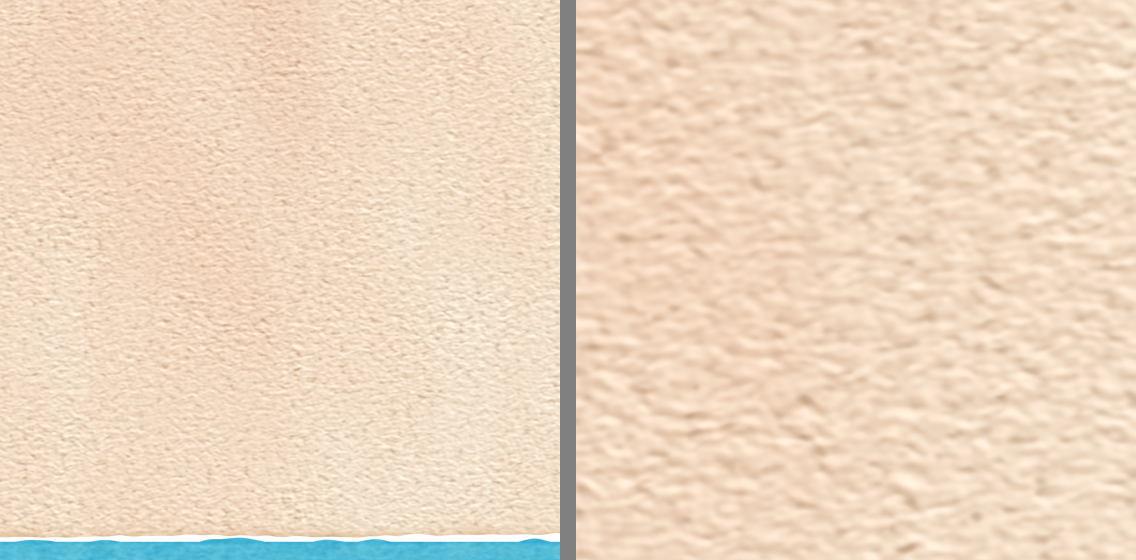
Left, the full canvas; right, a detail of the centre.
A WebGL 1 fragment shader for this texture:

```glsl
precision highp float;
// Aged watercolour paper: peach and cream washes under a fine embossed grain.
// Layered gradient noise gives the stains and a height field, lit from above;
// along the bottom a ragged paper edge, a white gap and a strip of blue paint.

uniform vec2 u_resolution;

#define GRAIN_SCALE vec2(58.0, 102.0)
#define GRAIN_STRENGTH 0.120
#define GRAIN_WARP 0.006
#define LIGHT_STEP vec2(0.0014, 0.0034)
#define WASH_STRENGTH 0.60
#define HOLLOW_STRENGTH 0.115
#define PAPER_EDGE 0.0430
#define PAINT_EDGE 0.0325
#define EDGE_BLUR 0.0014

const vec3 PEACH = vec3(0.948, 0.834, 0.738);
const vec3 CREAM = vec3(0.955, 0.895, 0.810);
const vec3 ROSE = vec3(0.930, 0.780, 0.685);
const vec3 BROWN = vec3(0.820, 0.660, 0.480);
const vec3 WHITE = vec3(1.000, 0.998, 0.990);
const vec3 BLUE = vec3(0.390, 0.770, 0.850);
const vec3 DEEP_BLUE = vec3(0.170, 0.660, 0.820);

// Random gradient in the square from -1 to 1 for a lattice cell
vec2 cellGradient(vec2 cell) {
  vec3 p = fract(cell.xyx * vec3(0.1031, 0.1030, 0.0973));
  p += dot(p, p.yzx + 33.33);
  return fract((p.xx + p.yz) * p.zy) * 2.0 - 1.0;
}

// Gradient noise, roughly -0.7 to 0.7
float noise(vec2 p) {
  vec2 cell = floor(p);
  vec2 f = p - cell;
  vec2 s = f * f * f * (f * (f * 6.0 - 15.0) + 10.0);
  float a = dot(cellGradient(cell), f);
  float b = dot(cellGradient(cell + vec2(1.0, 0.0)), f - vec2(1.0, 0.0));
  float c = dot(cellGradient(cell + vec2(0.0, 1.0)), f - vec2(0.0, 1.0));
  float d = dot(cellGradient(cell + 1.0), f - 1.0);
  return mix(mix(a, b, s.x), mix(c, d, s.x), s.y);
}

float fbm(vec2 p) {
  float sum = 0.0;
  float amplitude = 1.0;
  for (int i = 0; i < 4; i++) {
    sum += amplitude * noise(p);
    p = p * 2.03 + 17.3;
    amplitude *= 0.5;
  }
  return sum;
}

// Height of the paper: short, wavy, nearly horizontal wrinkles
float paperHeight(vec2 p) {
  p.y += GRAIN_WARP * noise(p * 26.0 + 5.0);
  vec2 q = p * GRAIN_SCALE;
  return noise(q) + 0.70 * noise(q * vec2(1.90, 1.70) + 31.7);
}

// Soft vertical stains, paler to the right and towards the bottom
vec3 washColor(vec2 uv) {
  float stain = fbm(uv * vec2(4.5, 2.6) + vec2(3.1, 8.4));
  float cream = 0.22 + 0.38 * smoothstep(0.4, 0.8, uv.x)
              + 0.30 * (1.0 - smoothstep(0.05, 0.6, uv.y))
              + WASH_STRENGTH * stain;
  vec3 color = mix(PEACH, CREAM, clamp(cream, 0.0, 1.0));
  float offset = (uv.x - 0.50 + 0.05 * noise(uv * 5.0)) / 0.075;
  float band = exp(-offset * offset) * smoothstep(0.45, 1.0, uv.y);
  return mix(color, ROSE, 0.55 * band);
}

vec3 paperColor(vec2 uv, float edgeDistance) {
  vec3 color = washColor(uv);

  // Relief shading, with rougher and smoother patches
  float height = paperHeight(uv);
  float relief = height - paperHeight(uv + LIGHT_STEP);
  float roughness = 0.95 + 0.5 * fbm(uv * 6.0 + 40.0);
  float shade = (0.75 * relief + 0.45 * height) * roughness;
  color += GRAIN_STRENGTH * shade * vec3(0.8, 1.0, 1.15);

  // Pigment settled in many soft, short hollows
  float hollow = smoothstep(-0.10, 0.55, noise(uv * vec2(76.0, 125.0) + 70.0));
  hollow *= (1.0 - smoothstep(-0.5, 0.3, height)) * roughness;
  color -= HOLLOW_STRENGTH * hollow * vec3(0.85, 1.0, 1.1);

  // Brown rim where the stain dried at the edge
  float rim = exp(-max(edgeDistance, 0.0) / 0.008);
  return mix(color, BROWN, rim * (0.5 + 0.6 * noise(uv * 30.0)));
}

vec3 paintColor(vec2 uv) {
  float pigment = 0.3 + 0.5 * fbm(uv * vec2(14.0, 30.0) + 12.0);
  pigment += 0.35 * (1.0 - smoothstep(0.0, 0.008, abs(uv.y - PAINT_EDGE)));
  vec3 color = mix(BLUE, DEEP_BLUE, clamp(pigment, 0.0, 1.0));
  return color + 0.07 * paperHeight(uv);
}

void main() {
  vec2 uv = gl_FragCoord.xy / u_resolution;
  float blur = max(EDGE_BLUR, 0.75 / u_resolution.y);

  // Ragged outlines of the paper and of the painted strip
  float paperLine = PAPER_EDGE + 0.008 * noise(vec2(uv.x * 5.0, 2.5))
                  + 0.005 * noise(vec2(uv.x * 30.0, 7.5));
  float paintLine = PAINT_EDGE
                  + 0.022 * max(noise(vec2(uv.x * 13.0, 4.3)) - 0.08, 0.0);

  float edgeDistance = uv.y - paperLine;
  float paper = smoothstep(-blur, blur, edgeDistance);
  float paint = 1.0 - smoothstep(-blur, blur, uv.y - paintLine);

  vec3 color = mix(WHITE, paintColor(uv), paint);
  color = mix(color, paperColor(uv, edgeDistance), paper);
  gl_FragColor = vec4(clamp(color, 0.0, 1.0), 1.0);
}
```
